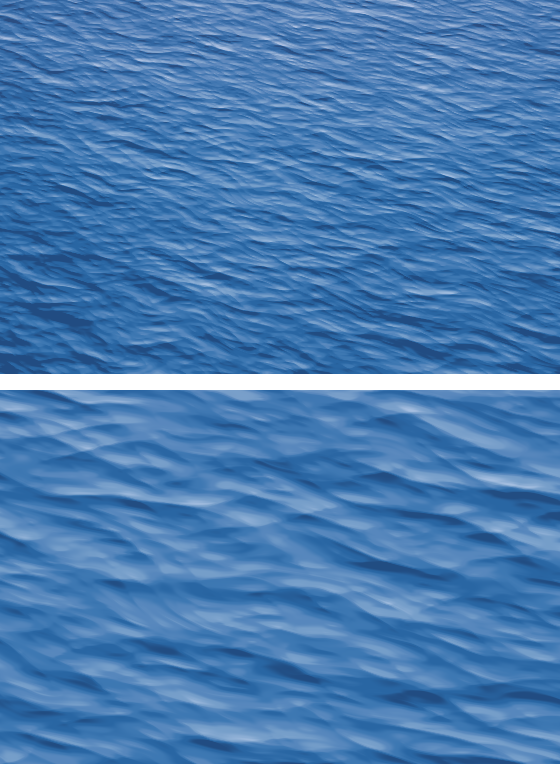
Top, the full canvas; bottom, a detail of the centre.
A Shadertoy shader for this texture:

```glsl
// Rippled blue water seen at a low angle, finer towards the far (upper) edge.
// Layers of stretched ridged noise form the height; its slope towards the
// viewer picks the tone and its curvature adds thin pale lines on the crests.

float hash(vec2 p) {
    return fract(sin(dot(p, vec2(127.1, 311.7))) * 43758.5453);
}

float cornerSlope(vec2 cell, vec2 offset) {
    float angle = 6.2832 * hash(cell);
    return dot(vec2(cos(angle), sin(angle)), offset);
}

// Gradient noise, roughly -0.7 to 0.7
float noise(vec2 p) {
    vec2 i = floor(p), f = fract(p);
    vec2 u = f * f * f * (f * (f * 6.0 - 15.0) + 10.0);
    vec2 e = vec2(1.0, 0.0);
    float low = mix(cornerSlope(i, f), cornerSlope(i + e, f - e), u.x);
    float high = mix(cornerSlope(i + e.yx, f - e.yx), cornerSlope(i + 1.0, f - 1.0), u.x);
    return mix(low, high, u.y);
}

// Turns the plane so that x runs along crests falling to the right
vec2 alongCrest(vec2 p, float tilt) {
    float c = cos(tilt), s = sin(tilt);
    return vec2(c * p.x - s * p.y, s * p.x + c * p.y);
}

// Sharp crests and round troughs, from broad waves to small ripples
float waterHeight(vec2 p) {
    p += 0.016 * vec2(noise(p * 6.0), noise(p * 6.0 + 31.0));
    float height = 0.0, frequency = 11.5, steepness = 0.2;
    for (int i = 0; i < 5; i++) {
        float layer = float(i);
        vec2 q = alongCrest(p, 0.25 + 0.2 * sin(layer * 2.4));
        float n = noise(q * frequency * vec2(0.3, 1.0) + layer * 17.3);
        height -= steepness / frequency * sqrt(n * n + 0.0008);
        frequency *= 1.45;
        steepness *= 0.86;
    }
    return height;
}

vec3 waterColor(float tone) {
    vec3 color = mix(vec3(0.13, 0.30, 0.51), vec3(0.16, 0.40, 0.64), smoothstep(0.0, 0.22, tone));
    color = mix(color, vec3(0.24, 0.47, 0.70), smoothstep(0.24, 0.42, tone));
    color = mix(color, vec3(0.34, 0.53, 0.74), smoothstep(0.42, 0.57, tone));
    color = mix(color, vec3(0.46, 0.62, 0.79), smoothstep(0.57, 0.74, tone));
    return mix(color, vec3(0.65, 0.75, 0.88), smoothstep(0.74, 1.1, tone));
}

void mainImage(out vec4 fragColor, in vec2 fragCoord) {
    vec2 uv = fragCoord / iResolution.xy;
    vec2 centered = uv - 0.5;
    float x = centered.x * iResolution.x / iResolution.y;

    // Perspective: waves shrink with distance
    vec2 p = vec2(x * (1.0 + 0.7 * uv.y), uv.y + 0.6 * uv.y * uv.y);

    // Near faces are dark, the backs beyond each crest are bright
    float stepSize = 0.003 + 0.0018 * uv.y;
    float here = waterHeight(p);
    float above = (waterHeight(p + vec2(0.0, stepSize)) - here) / stepSize;
    float below = (here - waterHeight(p - vec2(0.0, stepSize))) / stepSize;
    float tone = 0.33 + 0.2 * uv.y - 0.7 * above - 0.3 * below;

    // Thin pale line where the slope breaks at a crest
    tone += 0.45 * max(below - above - 0.06, 0.0);

    // Broad patches and faint crossing wisps
    tone += 0.12 * noise(alongCrest(p, 0.3) * vec2(2.0, 4.5) + 5.0);
    vec2 wisp = alongCrest(p, -0.55) * vec2(13.0, 52.0);
    tone += 0.15 * noise(wisp) * smoothstep(-0.1, 0.4, noise(p * 7.0 + 40.0));

    // Darker left side and corners
    tone -= 0.10 * smoothstep(0.15, 0.5, -centered.x) + 0.2 * dot(centered, centered);

    // Greyer sky light in the distance
    vec3 color = waterColor(tone);
    color += vec3(0.04, 0.005, 0.0) * smoothstep(0.5, 1.0, uv.y);
    fragColor = vec4(color, 1.0);
}
```
